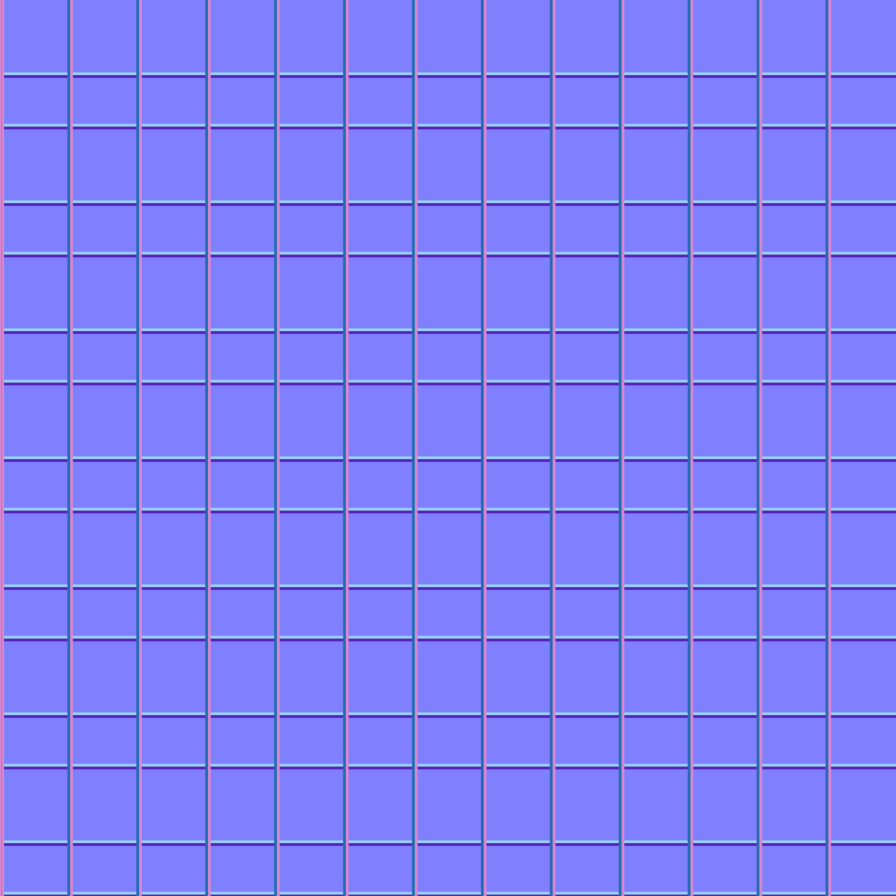
Reproduce this texture map procedurally as a three.js fragment shader.

```glsl
// Tangent-space normal map of a tile wall: 13 columns, 7 pairs of tall and short rows, thin bevelled joints
varying vec2 vUv;

// Signed distance to the nearest vertical joint, in canvas units
float columnJoint(float u) {
  float x = u * 13.0 - 0.018;
  float index = min(floor(x + 0.5), 12.0);
  float d = (x - index) / 13.0;
  return index < 0.5 ? abs(d) : d; // the border joint has only its right bevel
}

// Signed distance to the nearest horizontal joint; each period holds two
float rowJoint(float v) {
  float y = v * 7.0 - 0.011;
  float periodLine = y - min(floor(y + 0.5), 6.0);
  float innerLine = fract(y) - 0.402;
  return (abs(periodLine) < abs(innerLine) ? periodLine : innerLine) / 7.0;
}

// Soft coverage of a joint around its centre line
float jointMask(float d) {
  return 1.0 - smoothstep(0.0021, 0.0041, abs(d));
}

// Blend between the two bevel colours across the centre line
vec3 bevel(vec3 negativeSide, vec3 positiveSide, float d) {
  return mix(negativeSide, positiveSide, smoothstep(-0.0008, 0.0008, d));
}

void main() {
  float dx = columnJoint(vUv.x);
  float dy = rowJoint(vUv.y);

  // Flat tile faces
  vec3 color = vec3(0.5, 0.5, 1.0);

  // Horizontal joints: violet below, pale cyan above
  vec3 rowColor = bevel(vec3(0.34, 0.13, 0.72), vec3(0.59, 0.82, 0.92), dy);
  color = mix(color, rowColor, jointMask(dy));

  // Vertical joints run across them: teal on the left, pink on the right
  vec3 columnColor = bevel(vec3(0.14, 0.42, 0.70), vec3(0.84, 0.53, 0.81), dx);
  color = mix(color, columnColor, jointMask(dx));

  gl_FragColor = vec4(color, 1.0);
}
```
